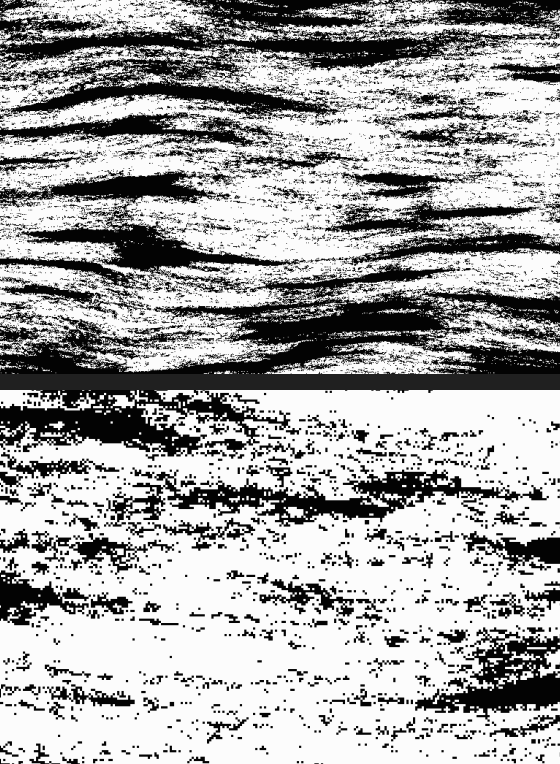
Top: the whole. Bottom: its middle third, enlarged.
A Shadertoy shader for this texture:

```glsl
// Draws a black and white, coarse-grained weathered surface with long horizontal streaks.

const vec3 INK = vec3(0.01);
const vec3 PAPER = vec3(0.99);
const float ROWS = 512.0;          // grain cells over the canvas height
const float INK_BIAS = -0.21;      // higher gives more black
const float EDGE_DARKENING = 0.25; // extra ink near top and bottom
const float WARP = 0.06;           // slant and sway of the streaks
const vec2 WARP_FREQ = vec2(1.5, 2.2);
const vec2 CLOUD_FREQ = vec2(2.5, 7.0);
const vec2 STREAK_FREQ = vec2(1.7, 20.0);
const vec2 FIBER_FREQ = vec2(11.0, 88.0);
const vec2 DASH_FREQ = vec2(70.0, 250.0);
const vec2 CRACK_FREQ = vec2(7.0, 13.0);
const float CLOUD = 0.45;
const float STREAK = 0.8;
const float LENS = 0.9;            // solid cores of the streaks
const float FIBER = 0.65;
const float DASH = 0.7;
const float CRACK = 0.35;
const float SPECK = 0.6;

float hash(ivec2 cell, uint seed) {
    uvec2 q = uvec2(cell + 32768);
    uint h = q.x * 1597334677u ^ q.y * 3812015801u ^ seed * 2654435769u;
    h = (h ^ (h >> 16)) * 2146121005u;
    h = (h ^ (h >> 15)) * 2221713035u;
    h ^= h >> 16;
    return float(h >> 8) / 16777216.0;
}

float cornerRamp(ivec2 corner, vec2 offset, uint seed) {
    float angle = 6.28319 * hash(corner, seed);
    return dot(vec2(cos(angle), sin(angle)), offset);
}

// Gradient noise, centred on zero
float noise(vec2 p, uint seed) {
    ivec2 i = ivec2(floor(p));
    vec2 f = fract(p);
    vec2 u = f * f * f * (f * (f * 6.0 - 15.0) + 10.0);
    float low = mix(cornerRamp(i, f, seed),
                    cornerRamp(i + ivec2(1, 0), f - vec2(1, 0), seed), u.x);
    float high = mix(cornerRamp(i + ivec2(0, 1), f - vec2(0, 1), seed),
                     cornerRamp(i + ivec2(1, 1), f - vec2(1, 1), seed), u.x);
    return 1.2 * mix(low, high, u.y);
}

// Is this grain cell inked (1) or bare (0)?
float inkedCell(ivec2 cell) {
    vec2 p = (vec2(cell) + 0.5) / ROWS;
    vec2 q = p;
    q.y += WARP * noise(p * WARP_FREQ, 1u) + 0.006 * noise(p * 9.0, 2u);

    // Broad tone: darker top and bottom, cloudy in between
    float edges = smoothstep(0.65, 0.95, p.y) + 1.0 - smoothstep(0.05, 0.28, p.y);
    float ink = INK_BIAS + EDGE_DARKENING * edges;
    ink += CLOUD * noise(q * CLOUD_FREQ, 3u);

    // Long streaks with solid cores
    float streak = noise(q * STREAK_FREQ, 4u) + 0.5 * noise(q * STREAK_FREQ * 2.4, 5u);
    ink += STREAK * streak + LENS * smoothstep(0.18, 0.45, streak);

    // Fine structure: fibers, short dashes, thin cracks and specks
    ink += FIBER * noise(q * FIBER_FREQ, 6u);
    ink += DASH * noise(q * DASH_FREQ, 7u);
    float crackDistance = abs(noise(q * CRACK_FREQ, 8u) + 0.15 * noise(q * 45.0, 9u));
    ink += CRACK * (1.0 - smoothstep(0.0, 0.035, crackDistance));
    ink += SPECK * (hash(cell, 10u) - 0.5);
    return step(0.0, ink);
}

void mainImage(out vec4 fragColor, in vec2 fragCoord) {
    // Average the grain cells below the pixel, weighted by overlap
    float cellsPerPixel = ROWS / iResolution.y;
    vec2 lower = (fragCoord - 0.5) * cellsPerPixel;
    vec2 upper = lower + cellsPerPixel;
    vec2 first = floor(lower);
    float covered = 0.0;
    float total = 0.0;
    for (int y = 0; y < 3; y++) {
        for (int x = 0; x < 3; x++) {
            vec2 cell = first + vec2(x, y);
            vec2 overlap = max(min(upper, cell + 1.0) - max(lower, cell), 0.0);
            float weight = overlap.x * overlap.y;
            if (weight > 0.0) {
                covered += weight * inkedCell(ivec2(cell));
                total += weight;
            }
        }
    }
    fragColor = vec4(mix(PAPER, INK, covered / total), 1.0);
}
```
